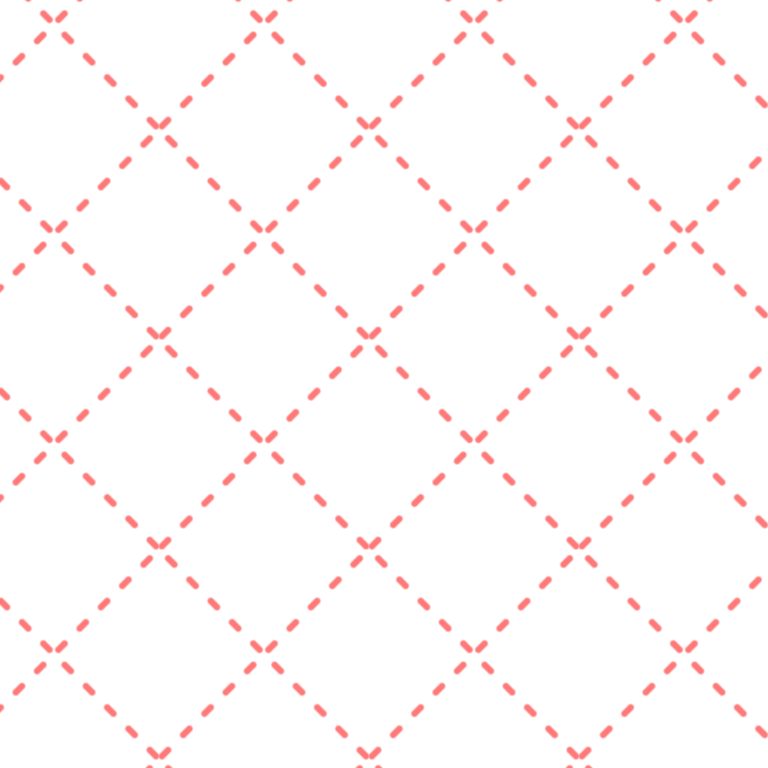
Reproduce this pattern procedurally as a Shadertoy shader.

```glsl
// A diamond lattice of soft, round-ended dashes on white.
// Two mirrored diagonal families share one tile; each dash is the distance
// to a capsule, repeated along its diagonal with a shorter gap at the seam.

const vec3 PAPER = vec3(1.0);
const vec3 DASH_COLOR = vec3(1.0, 0.475, 0.475);

const float TILE = 0.27344;               // tile side, in canvas heights
const vec2 ANCHOR = vec2(0.207, 0.8318);  // a lattice crossing on the canvas

// Dash layout, in tile units
const float FIRST = 0.0586;        // crossing to first dash centre
const float STEP = 0.1014;         // spacing of centres along one axis
const float LAST_INDEX = 9.0;
const float HALF_LENGTH = 0.0207;  // straight core of the capsule
const float RADIUS = 0.0152;
const float SOFTNESS = 0.0072;

// Distance to a capsule lying on the x axis
float capsule(vec2 p, float halfLength, float radius) {
    return length(vec2(max(abs(p.x) - halfLength, 0.0), p.y)) - radius;
}

// Distance to the dashes on the repeated diagonal x = y
float dashedDiagonal(vec2 p) {
    float offset = fract(p.x - p.y + 0.5) - 0.5;
    float travel = p.y + 0.5 * offset;

    // The run restarts once per tile
    float run = fract(travel - FIRST + 0.5 * STEP) - 0.5 * STEP;
    float index = clamp(floor(run / STEP + 0.5), 0.0, LAST_INDEX);

    vec2 local = vec2((run - index * STEP) * sqrt(2.0), offset / sqrt(2.0));
    return capsule(local, HALF_LENGTH, RADIUS);
}

void mainImage(out vec4 fragColor, in vec2 fragCoord) {
    vec2 uv = fragCoord / iResolution.y;
    vec2 p = (uv - ANCHOR) / TILE;
    p.y = -p.y;  // dashes are laid from top to bottom

    // Both diagonal directions
    float d = min(dashedDiagonal(p), dashedDiagonal(vec2(-p.x, p.y)));

    float edge = max(SOFTNESS, 0.75 / (iResolution.y * TILE));
    float ink = 1.0 - smoothstep(-edge, edge, d);
    fragColor = vec4(mix(PAPER, DASH_COLOR, ink), 1.0);
}
```
